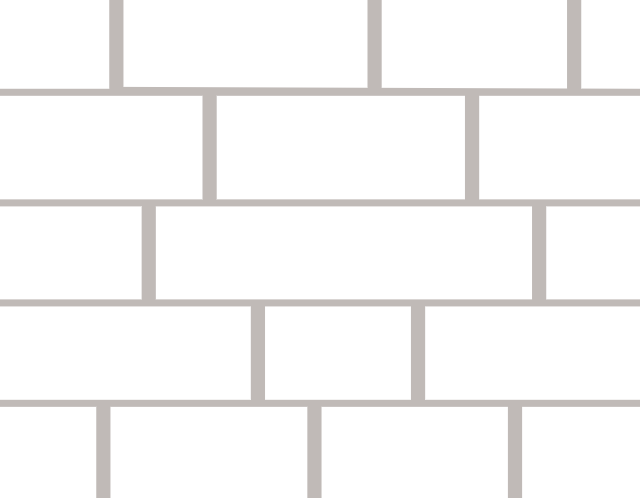
This pattern is drawn by a Shadertoy shader. Its source:

```glsl
// Masonry wall of white blocks in five uneven courses, with flat warm grey joints.

// Lengths are in canvas widths; y runs down from the top edge.
const vec3 BLOCK_COLOR = vec3(1.0);
const vec3 JOINT_COLOR = vec3(0.752, 0.729, 0.718);
const float BED_HALF = 0.0055;       // half thickness of horizontal joints
const float HEAD_HALF = 0.0111;      // half thickness of vertical joints
const float TOP_LIFT = 0.0030;       // extra height of the tilted top bed
const float OFF = 9.0;               // unused joint, far outside the canvas

const int BEDS = 4;
const float BED_Y[BEDS] = float[](0.1442, 0.3170, 0.4733, 0.6302);
const vec3 HEAD_X[BEDS + 1] = vec3[](
    vec3(0.1818, 0.5853, 0.8971),
    vec3(0.3275, 0.7376, OFF),
    vec3(0.2324, 0.8424, OFF),
    vec3(0.4030, 0.6532, OFF),
    vec3(0.1615, 0.4913, 0.8047));

// Signed distance to a band between two coordinates
float band(float x, float lo, float hi) {
    return max(lo - x, x - hi);
}

// The top bed thickens after its first vertical joint, then tapers to the right
float topBedLift(float x) {
    float start = HEAD_X[0].x;
    return TOP_LIFT * step(start, x) * (1.0 - (x - start) / (1.0 - start));
}

// Signed distance to the nearest joint
float jointDistance(vec2 p) {
    float d = OFF;
    int course = 0;
    for (int i = 0; i < BEDS; i++) {
        float lift = i == 0 ? topBedLift(p.x) : 0.0;
        d = min(d, band(p.y, BED_Y[i] - BED_HALF - lift, BED_Y[i] + BED_HALF));
        if (p.y > BED_Y[i]) course = i + 1;
    }
    vec3 heads = abs(p.x - HEAD_X[course]) - HEAD_HALF;
    return min(d, min(heads.x, min(heads.y, heads.z)));
}

void mainImage(out vec4 fragColor, in vec2 fragCoord) {
    vec2 p = vec2(fragCoord.x, iResolution.y - fragCoord.y) / iResolution.x;

    // One-pixel coverage ramp across each joint edge
    float joint = clamp(0.5 - jointDistance(p) * iResolution.x, 0.0, 1.0);
    fragColor = vec4(mix(BLOCK_COLOR, JOINT_COLOR, joint), 1.0);
}
```
